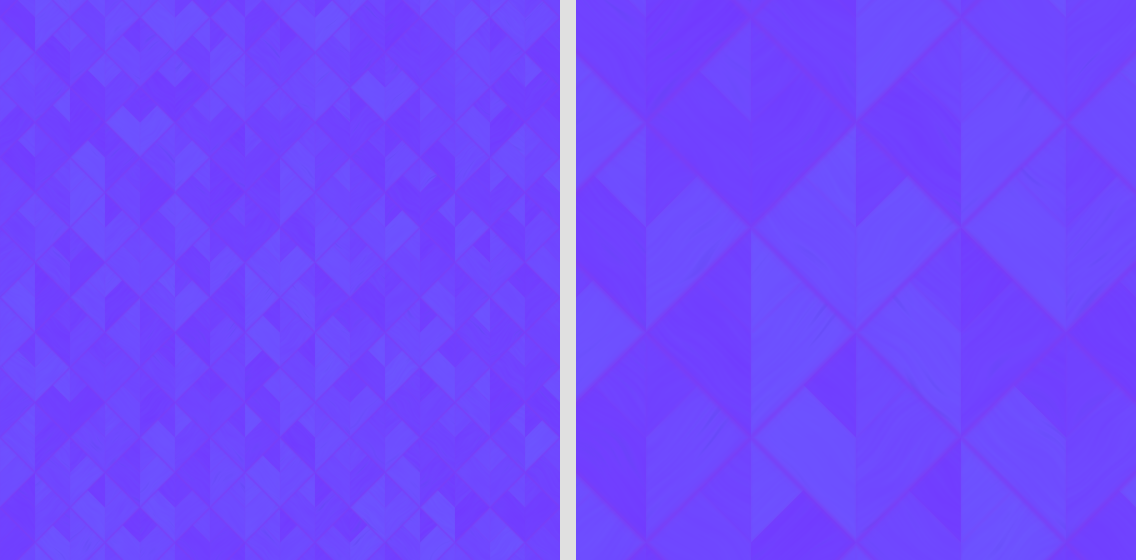
Left, the full canvas; right, a detail of the centre.
A WebGL 1 fragment shader for this texture map:

```glsl
precision highp float;
// Violet wood parquet: split diamonds, each a small top diamond over a V of two planks.

uniform vec2 u_resolution;

const float COLUMNS = 16.0;     // half diamonds across the canvas
const float ROW_SHIFT = 0.5;    // vertical offset of the lattice
const vec3 DEEP = vec3(0.442, 0.240, 1.0);
const vec3 PALE = vec3(0.428, 0.322, 1.0);
const vec3 SEAM = vec3(0.485, 0.235, 0.955);
const vec3 STREAK = vec3(0.375, 0.265, 0.945);

float hash(vec2 p) {
  vec3 q = fract(vec3(p.xyx) * vec3(0.1031, 0.1030, 0.0973));
  q += dot(q, q.yzx + 33.33);
  return fract((q.x + q.y) * q.z);
}

vec2 gradient(vec2 cell) {
  float angle = 6.2832 * hash(cell);
  return vec2(cos(angle), sin(angle));
}

float gradientNoise(vec2 p) {
  vec2 i = floor(p);
  vec2 f = p - i;
  vec2 w = f * f * f * (f * (f * 6.0 - 15.0) + 10.0);
  vec2 e = vec2(1.0, 0.0);
  float a = dot(gradient(i), f);
  float b = dot(gradient(i + e.xy), f - e.xy);
  float c = dot(gradient(i + e.yx), f - e.yx);
  float d = dot(gradient(i + e.xx), f - e.xx);
  return mix(mix(a, b, w.x), mix(c, d, w.x), w.y);
}

// Centre of the diamond holding p; diamond corners have an even x + y.
vec2 diamondCentre(vec2 p) {
  vec2 diagonal = floor(vec2(p.x + p.y, p.x - p.y) * 0.5) * 2.0 + 1.0;
  return 0.5 * vec2(diagonal.x + diagonal.y, diagonal.x - diagonal.y);
}

float seamMask(float distanceToSeam, float width) {
  return 1.0 - smoothstep(0.0, width, distanceToSeam);
}

// Wood fibres; grain.x runs along the plank, grain.y across it.
vec3 addGrain(vec3 wood, vec2 grain, float seed) {
  vec2 shift = vec2(seed * 61.0, seed * 137.0);
  float bend = gradientNoise(grain * vec2(1.1, 1.6) + shift);
  float across = grain.y + 0.22 * bend;
  float rings = gradientNoise(vec2(grain.x * 0.7, across * 8.0) + shift);
  float fibres = gradientNoise(vec2(grain.x * 1.6, across * 21.0) + shift.yx);
  float patches = gradientNoise(grain * vec2(0.9, 2.2) + shift.yx);
  float strength = mix(0.35, 1.0, fract(seed * 17.0));
  wood.g += strength * (0.020 * rings + 0.016 * fibres) + 0.012 * patches;
  float streak = smoothstep(0.15, 0.55, rings + 0.35 * fibres);
  streak *= smoothstep(-0.05, 0.4, patches);
  return mix(wood, STREAK, 0.55 * strength * streak);
}

vec3 parquet(vec2 p) {
  vec2 centre = diamondCentre(p);
  vec2 local = p - centre;
  float side = step(0.0, local.x);
  float top = step(abs(local.x), local.y);

  // One tone for each of the four pieces in a diamond
  vec2 piece = mod(centre, COLUMNS) * 2.0 + vec2(side, top);
  float seed = hash(piece + 7.0);
  float tone = pow(hash(piece.yx + 53.0), 1.15);
  vec3 colour = mix(DEEP, PALE, tone);

  // Mirrored grain follows the arms of the V
  vec2 mirrored = vec2(abs(local.x), local.y);
  vec2 grain = vec2(mirrored.x + mirrored.y, mirrored.x - mirrored.y);
  colour = addGrain(colour, grain, seed);

  // Strong outer joints, faint inner joints
  float outer = (1.0 - mirrored.x - abs(mirrored.y)) * 0.7071;
  float inner = abs(grain.y) * 0.7071 + max(-local.y, 0.0);
  float joint = 0.50 * seamMask(outer, 0.045) + 0.14 * seamMask(outer, 0.12);
  joint = max(joint, 0.20 * seamMask(inner, 0.035));
  joint = max(joint, 0.16 * seamMask(mirrored.x, 0.025));
  return mix(colour, SEAM, joint);
}

void main() {
  // Average a 3 by 3 grid of samples to smooth the piece edges
  vec3 sum = vec3(0.0);
  for (int row = 0; row < 3; row++) {
    for (int column = 0; column < 3; column++) {
      vec2 offset = (vec2(float(column), float(row)) - 1.0) / 3.0;
      vec2 uv = (gl_FragCoord.xy + offset) / u_resolution;
      sum += parquet(uv * COLUMNS + vec2(0.0, ROW_SHIFT));
    }
  }
  gl_FragColor = vec4(sum / 9.0, 1.0);
}
```
